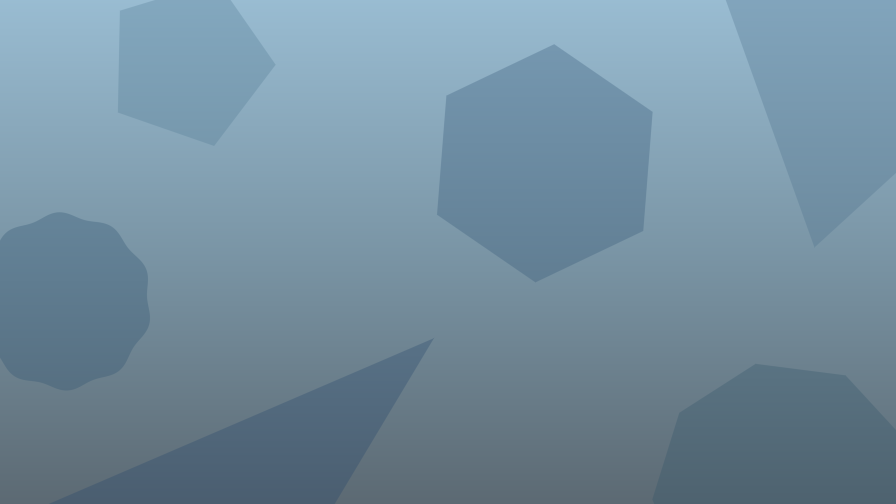
Reproduce this background procedurally as a Shadertoy shader.

```glsl
// Translucent slate-blue shapes floating on a vertical haze gradient.
// Polygons, wedges and a scalloped disc are signed distances, blended
// over the backdrop; lengths are in units of the canvas height.

const float TAU = 6.2831853;

// Regular polygon with one corner at the angle "turn"
float polygon(vec2 p, float sides, float radius, float turn) {
    float sector = TAU / sides;
    float a = mod(atan(p.y, p.x) - turn, sector) - 0.5 * sector;
    return length(p) * cos(a) - radius * cos(0.5 * sector);
}

float cross2(vec2 a, vec2 b) {
    return a.x * b.y - a.y * b.x;
}

// Open wedge with its tip at 0, swept counterclockwise between two rays
float wedge(vec2 p, vec2 startRay, vec2 endRay) {
    return -min(cross2(normalize(startRay), p), cross2(p, normalize(endRay)));
}

// Disc with a softly rippled rim
float scallop(vec2 p, float radius, float ripple, float bumps, float turn) {
    float a = atan(p.y, p.x) - turn;
    return length(p) - radius - ripple * cos(bumps * a);
}

// Lay a translucent tint over the colour wherever the distance is negative
void tint(inout vec3 color, float dist, vec3 ink) {
    float pixel = 1.0 / iResolution.y;
    color = mix(color, ink, 0.3 * smoothstep(0.7 * pixel, -0.7 * pixel, dist));
}

void mainImage(out vec4 fragColor, in vec2 fragCoord) {
    vec2 p = fragCoord / iResolution.y;

    // Haze: pale blue above, through slate, to grey below
    vec3 slate = vec3(0.478, 0.584, 0.648);
    vec3 color = p.y < 0.5
        ? mix(vec3(0.36, 0.413, 0.45), slate, 2.0 * p.y)
        : mix(slate, vec3(0.60, 0.737, 0.822), 2.0 * p.y - 1.0);

    // Upper shapes: pentagon, hexagon, hanging wedge
    tint(color, polygon(p - vec2(0.375, 0.875), 5.0, 0.172, -0.02), vec3(0.31, 0.47, 0.57));
    tint(color, polygon(p - vec2(1.081, 0.676), 6.0, 0.237, 0.445), vec3(0.18, 0.32, 0.45));
    tint(color, wedge(p - vec2(1.616, 0.509), vec2(0.70, 0.64), vec2(-0.76, 2.12)),
         vec3(0.29, 0.43, 0.54));

    // Lower shapes: scalloped disc, rising wedge, nonagon
    tint(color, scallop(p - vec2(0.125, 0.402), 0.172, 0.005, 10.0, 1.623), vec3(0.165, 0.31, 0.43));
    tint(color, wedge(p - vec2(0.861, 0.329), vec2(-3.30, -1.42), vec2(-0.85, -1.42)),
         vec3(0.13, 0.26, 0.41));
    tint(color, polygon(p - vec2(1.557, 0.0215), 9.0, 0.263, 0.396), vec3(0.18, 0.32, 0.40));

    fragColor = vec4(color, 1.0);
}
```
